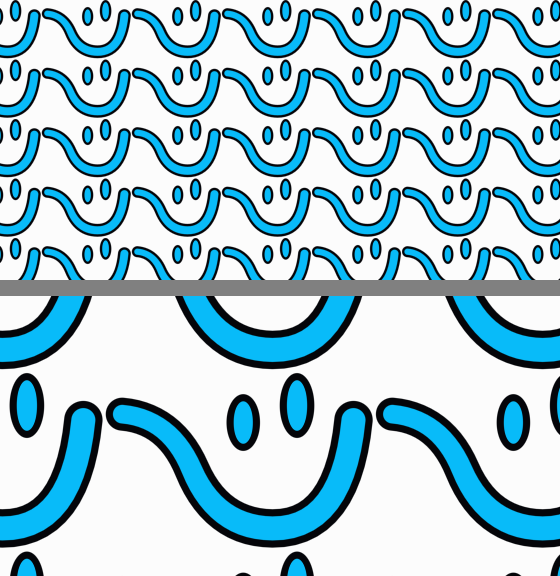
Top: the whole. Bottom: its middle third, enlarged.
Reproduce this pattern procedurally as a WebGL 2 fragment shader.

```glsl
#version 300 es
precision highp float;
// Repeating blue wavy hooks and paired ovals with dark outlines on white.

uniform vec2 u_resolution;
out vec4 fragColor;

const vec3 PAPER = vec3(0.99);
const vec3 BLUE = vec3(0.03, 0.735, 0.975);
const vec3 INK = vec3(0.015, 0.02, 0.035);

// Layout in canvas heights; motif lengths are in tile widths.
const float TILE_WIDTH = 0.3216;
const vec2 TILE_SIZE = vec2(1.0, 0.6607);
const vec2 TILE_CORNER = vec2(-0.052, -0.503);
const vec2 MOTIF_ORIGIN = vec2(0.8077, 0.526);
const float OUTLINE = 0.0265;
const int CURVE_STEPS = 14;

float segmentDistance(vec2 p, vec2 a, vec2 b) {
    vec2 ab = b - a;
    float t = clamp(dot(p - a, ab) / dot(ab, ab), 0.0, 1.0);
    return length(p - a - ab * t);
}

vec2 bezier(vec2 a, vec2 control, vec2 b, float t) {
    return mix(mix(a, control, t), mix(control, b, t), t);
}

// Distance to a quadratic curve, traced by short segments.
float curveDistance(vec2 p, vec2 a, vec2 control, vec2 b) {
    float nearest = 1e3;
    vec2 previous = a;
    for (int i = 1; i <= CURVE_STEPS; i++) {
        vec2 next = bezier(a, control, b, float(i) / float(CURVE_STEPS));
        nearest = min(nearest, segmentDistance(p, previous, next));
        previous = next;
    }
    return nearest;
}

// First-order signed distance to an ellipse.
float ovalDistance(vec2 p, vec2 center, vec2 radii) {
    vec2 q = (p - center) / radii;
    float k = length(q);
    return k * (k - 1.0) / max(length(q / radii), 1e-4);
}

// Three joined curves, slightly thinner at the left end.
float hookDistance(vec2 p) {
    vec2 start = vec2(0.014, 0.0);
    vec2 bend = vec2(0.27, -0.205);
    vec2 bottom = vec2(0.57, -0.423);
    vec2 tip = vec2(0.87, -0.022);
    float d = curveDistance(p, start, vec2(0.19, -0.015), bend);
    d = min(d, curveDistance(p, bend, vec2(0.36, -0.42), bottom));
    d = min(d, curveDistance(p, bottom, vec2(0.83, -0.425), tip));
    return d - mix(0.061, 0.071, smoothstep(0.1, 0.5, p.x));
}

float motifDistance(vec2 p) {
    float d = hookDistance(p);
    d = min(d, ovalDistance(p, vec2(0.462, -0.031), vec2(0.062, 0.105)));
    return min(d, ovalDistance(p, vec2(0.661, 0.032), vec2(0.064, 0.12)));
}

float coverage(float d, float pixel) {
    return smoothstep(0.75 * pixel, -0.75 * pixel, d);
}

void main() {
    vec2 canvas = gl_FragCoord.xy / u_resolution.y;
    float pixel = 1.0 / (u_resolution.y * TILE_WIDTH);

    // Wrap into one tile that holds the whole motif.
    vec2 p = (canvas - MOTIF_ORIGIN) / TILE_WIDTH;
    p = mod(p - TILE_CORNER, TILE_SIZE) + TILE_CORNER;

    // Dark silhouette, then the blue inside it.
    float d = motifDistance(p);
    vec3 color = mix(PAPER, INK, coverage(d, pixel));
    color = mix(color, BLUE, coverage(d + OUTLINE, pixel));
    fragColor = vec4(color, 1.0);
}
```
